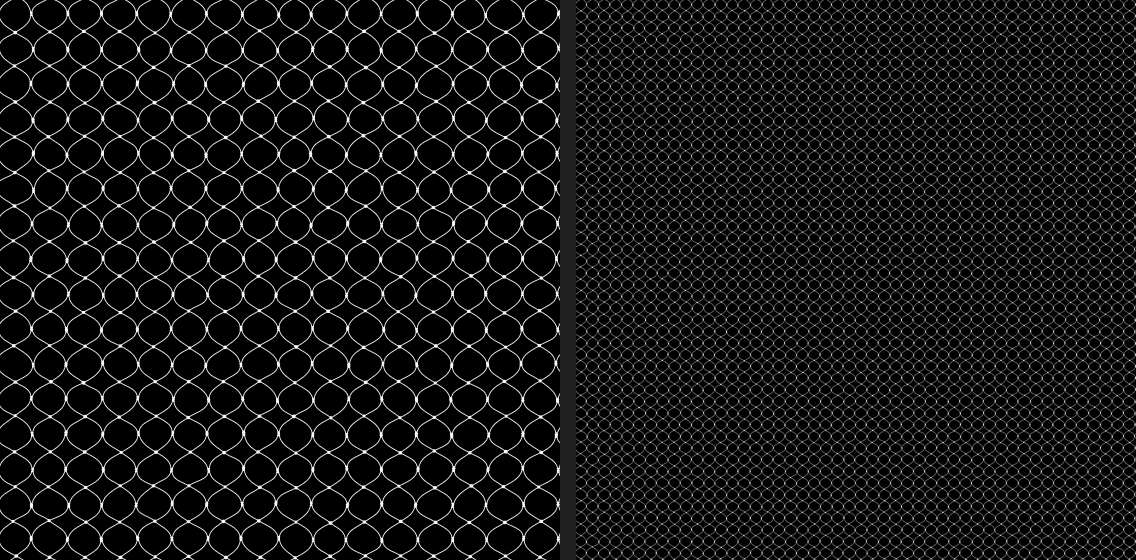
Left, the tile; right, the same tile 3 across and 3 down.
Reproduce this pattern procedurally as a Shadertoy shader.

```glsl
const float REPEATS = 16.0;              // meshes across and down
const vec2  LATTICE_SHIFT = vec2(0.92, 0.59);
const float WIRE_HALF_WIDTH = 0.0125;    // all lengths in mesh units
const vec2  SLEEVE_HALF = vec2(0.040, 0.077);
const vec2  TIE_HALF = vec2(0.050, 0.046);
const vec2  JITTER = vec2(0.046, 0.036);
const vec3  BACKDROP = vec3(0.0);
const vec3  WIRE_COLOR = vec3(0.98);
const int   CURVE_STEPS = 10;

// Wrapped lattice hash, -1 to 1
vec2 hashCell(vec2 id, float salt) {
    vec2 w = mod(id, REPEATS) + salt;
    vec2 k = vec2(dot(w, vec2(127.1, 311.7)), dot(w, vec2(269.5, 183.3)));
    return fract(sin(k) * 43758.5) * 2.0 - 1.0;
}

mat2 rotation(float a) {
    float c = cos(a), s = sin(a);
    return mat2(c, s, -s, c);
}

float segmentDistance(vec2 p, vec2 a, vec2 b) {
    vec2 pa = p - a, ba = b - a;
    return length(pa - ba * clamp(dot(pa, ba) / dot(ba, ba), 0.0, 1.0));
}

vec2 bezier(vec2 a, vec2 b, vec2 c, vec2 d, float t) {
    float u = 1.0 - t;
    return u * u * u * a + 3.0 * u * t * (u * b + t * c) + t * t * t * d;
}

float curveDistance(vec2 p, vec2 a, vec2 b, vec2 c, vec2 d) {
    float nearest = 1e3;
    vec2 previous = a;
    for (int i = 1; i <= CURVE_STEPS; i++) {
        vec2 next = bezier(a, b, c, d, float(i) / float(CURVE_STEPS));
        nearest = min(nearest, segmentDistance(p, previous, next));
        previous = next;
    }
    return nearest;
}

// Rounded knot whose sides ripple like wound wire
float knotDistance(vec2 p, vec2 halfSize, float phase) {
    float ripple = 0.004 * sin(p.y * 120.0 + phase) + 0.003 * sin(p.y * 67.0 - phase);
    float radius = 0.022;
    vec2 q = abs(p) - halfSize + radius;
    q.x += ripple;
    return length(max(q, 0.0)) + min(max(q.x, q.y), 0.0) - radius;
}

// Box-filtered coverage, also right for lines thinner than a pixel
float lineCoverage(float d, float halfWidth, float px) {
    return clamp((halfWidth - d) / px + 0.5, 0.0, min(1.0, 2.0 * halfWidth / px));
}

float fillCoverage(float d, float px) {
    return clamp(0.5 - d / px, 0.0, 1.0);
}

// Sleeves sit on lattice corners, ties on cell centres
float netCoverage(vec2 p, float px) {
    vec2 base = floor(p);
    float wire = 1e3, knot = 1e3;
    for (int n = 0; n < 4; n++) {
        vec2 id = base + vec2(n % 2, n / 2);
        vec2 sleeve = id + JITTER * hashCell(id, 3.0);
        vec2 sleeveVary = hashCell(id, 41.0);
        mat2 tilt = rotation(0.12 * sleeveVary.x);
        vec2 sleeveSize = SLEEVE_HALF * (1.0 + 0.1 * sleeveVary.y);
        knot = min(knot, knotDistance((p - sleeve) * tilt, sleeveSize, 3.0 * sleeveVary.y));

        // Four wires leave each sleeve upright and bend towards a tie
        for (int m = 0; m < 4; m++) {
            vec2 side = vec2(m % 2, m / 2) * 2.0 - 1.0;
            vec2 tieId = id + 0.5 * (side - 1.0);
            vec2 tie = tieId + 0.5 + JITTER * hashCell(tieId, 19.0);
            vec2 tieVary = hashCell(tieId, 67.0);
            mat2 twist = rotation(0.15 * tieVary.x);
            vec2 start = sleeve + tilt * (side * vec2(0.014, 0.0));
            vec2 leave = sleeve + tilt * (side * vec2(0.03, 0.28));
            vec2 arrive = tie - twist * (side * vec2(0.20, 0.14));
            wire = min(wire, curveDistance(p, start, leave, arrive, tie));
            vec2 tieSize = TIE_HALF * (1.0 + 0.1 * tieVary.y);
            knot = min(knot, knotDistance((p - tie) * twist, tieSize, 3.0 * tieVary.y));
        }
    }
    return max(lineCoverage(wire, WIRE_HALF_WIDTH, px), fillCoverage(knot, px));
}

void mainImage(out vec4 fragColor, in vec2 fragCoord) {
    vec2 p = fragCoord / iResolution.xy * REPEATS - LATTICE_SHIFT;
    float px = REPEATS / iResolution.y;
    fragColor = vec4(mix(BACKDROP, WIRE_COLOR, netCoverage(p, px)), 1.0);
}
```
